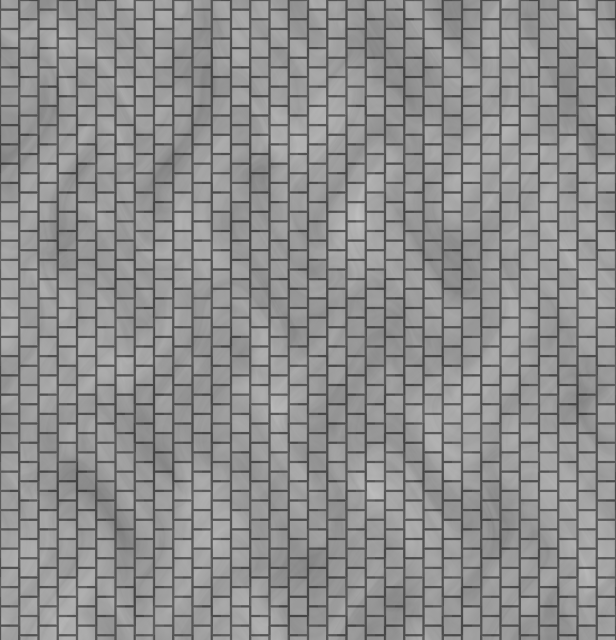
A WebGL 2 fragment shader for this texture:

```glsl
#version 300 es
precision highp float;
// Grey square paving in 32 columns, every other column slid by half a tile.
// A distance to the nearest tile edge draws the dark joints; warped layered
// sines smudge the surface and a hash tints each tile and joint.

uniform vec2 u_resolution;
out vec4 fragColor;

float hash(vec2 p) {
  vec3 q = fract(p.xyx * vec3(0.1031, 0.1030, 0.0973));
  q += dot(q, q.yzx + 33.33);
  return fract((q.x + q.y) * q.z);
}

// Layered sines, rotated and warped at each octave, about -0.8 to 0.8
float smudges(vec2 p) {
  const mat2 turn = mat2(0.80, 0.60, -0.60, 0.80);
  float sum = 0.0;
  float amplitude = 0.5;
  for (int i = 0; i < 5; i++) {
    p += 0.9 * sin(p.yx * 1.3 + vec2(1.7, 4.1) * float(i + 1));
    sum += amplitude * sin(p.x) * sin(p.y + 0.8);
    p = turn * p * 1.55 + 2.3;
    amplitude *= 0.62;
  }
  return sum;
}

void main() {
  // One unit is one tile; y runs down from the top edge
  vec2 fromTop = vec2(gl_FragCoord.x, u_resolution.y - gl_FragCoord.y);
  vec2 p = fromTop * 32.0 / u_resolution.x;
  float pixel = 32.0 / u_resolution.x;

  // Half-tile slide on even columns
  float column = floor(p.x);
  vec2 grid = vec2(p.x, p.y + 0.5 * (1.0 - mod(column, 2.0)));
  vec2 tile = floor(grid);
  vec2 edge = 0.5 - abs(fract(grid) - 0.5);

  // Tile surface: broad smudges, fine mottling and a tint per tile
  float cloud = smudges(p * vec2(0.62, 0.42) + 5.0);
  float mottle = smudges(p * vec2(1.5, 1.1) + 19.0);
  float stone = 0.618 + 0.095 * cloud + 0.022 * mottle;
  stone += 0.04 * (hash(tile) - 0.5);

  // Joints, with a shade that changes from one segment to the next
  vec2 segment = floor(grid + 0.5);
  float joint = 0.325 + 0.05 * cloud + 0.07 * (hash(segment + 71.0) - 0.5);
  float softness = 0.65 * pixel;
  float inside = smoothstep(0.06 - softness, 0.06 + softness, min(edge.x, edge.y));

  fragColor = vec4(vec3(mix(joint, stone, inside)), 1.0);
}
```
